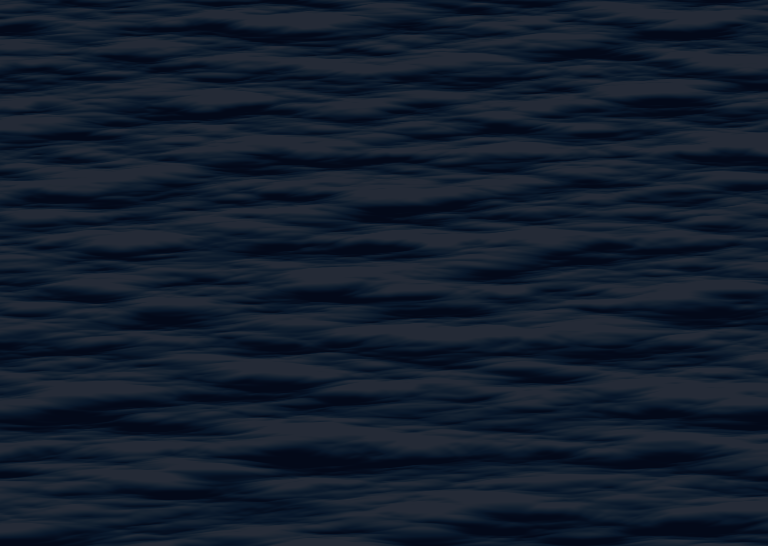
This texture is drawn by a Shadertoy shader. Its source:

```glsl
// Dark open water at dusk: long, flat ripples seen at a low angle.
// Sharp-crested sines are layered, each bending the next; the summed slope
// picks a colour from deep blue wave faces to grey reflected sky.

const int WAVE_COUNT = 25;
const float SWELL_FREQUENCY = 42.0;
const float FREQUENCY_STEP = 1.115;
const float WEIGHT_STEP = 0.94;

float hash(float n) {
    return fract(sin(n * 91.37 + 4.1) * 437.585);
}

// Position within a linear ramp, limited to 0..1
float ramp(float low, float high, float x) {
    return clamp((x - low) / (high - low), 0.0, 1.0);
}

// Foreshortening: ripples shrink towards the top of the canvas
vec2 waterPlane(vec2 uv, float centerX, float shrink, float stretch) {
    float x = (uv.x - centerX) * (1.0 + shrink * uv.y);
    float y = uv.y + 0.5 * shrink * uv.y * uv.y;
    return vec2(x / stretch, y);
}

// Vertical slope of the layered waves; drag pinches the fine ones at crests
float waterSlope(vec2 p, float pixel, float spread, float drag) {
    float slope = 0.0;
    float frequency = SWELL_FREQUENCY;
    float weight = 1.0;
    for (int i = 0; i < WAVE_COUNT; i++) {
        float id = float(i);
        float angle = (hash(id + 1.0) * 2.0 - 1.0) * spread;
        vec2 direction = vec2(sin(angle), cos(angle));
        float phase = dot(p, direction) * frequency + hash(id + 47.0) * 6.2832;
        float steepness = exp(sin(phase) - 1.0) * cos(phase);

        // Fade waves that are too fine for the pixel grid
        float blur = frequency * pixel;
        float visible = 1.0 / (1.0 + 0.25 * blur * blur);

        slope += weight * visible * direction.y * steepness;
        p += direction * steepness * drag / frequency;
        frequency *= FREQUENCY_STEP;
        weight *= WEIGHT_STEP;
    }
    return slope;
}

// Colour from shaded wave face (0) to reflected sky (1)
vec3 waterColor(float light) {
    vec3 abyss = vec3(0.012, 0.035, 0.095);
    vec3 deepBlue = vec3(0.030, 0.088, 0.160);
    vec3 duskBlue = vec3(0.080, 0.130, 0.188);
    vec3 skyGrey = vec3(0.142, 0.166, 0.211);
    vec3 color = mix(abyss, deepBlue, ramp(0.0, 0.25, light));
    color = mix(color, duskBlue, ramp(0.27, 0.58, light));
    return mix(color, skyGrey, ramp(0.58, 0.90, light));
}

void mainImage(out vec4 fragColor, in vec2 fragCoord) {
    vec2 uv = fragCoord / iResolution.y;
    float centerX = 0.5 * iResolution.x / iResolution.y;
    float shrink = 0.7;
    float pixel = (1.0 + shrink * uv.y) / iResolution.y;

    vec2 p = waterPlane(uv, centerX, shrink, 4.8);
    float slope = waterSlope(p, pixel, 1.15, 0.4);

    // Faces below a crest are dark, backs above it mirror the sky
    float light = smoothstep(-1.45, 1.45, -slope);
    fragColor = vec4(waterColor(light), 1.0);
}
```
